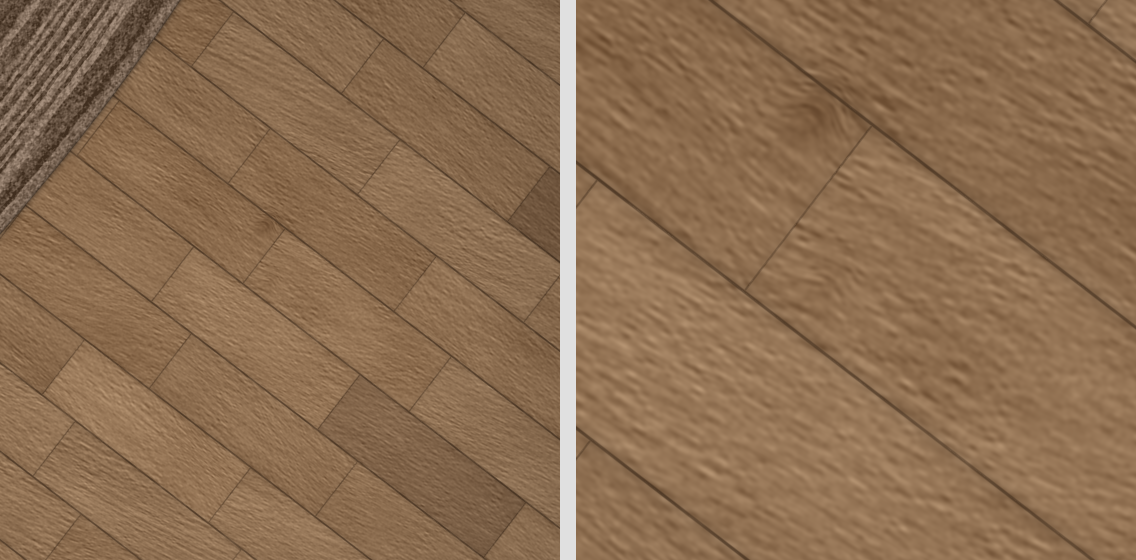
Left: the whole. Right: its middle third, enlarged.
A Shadertoy shader for this texture:

```glsl
// Diagonal staggered wood planks with a striped woven rug over the upper-left corner.

// End-joint position of each row, as a fraction of the plank length
const float STAGGER[12] = float[12](.40, .795, .562, .917, .395, .743,
                                    .45, .694, .308, .51, .802, .95);

float hash(vec2 p) {
    vec3 q = fract(p.xyx * vec3(.1031, .1030, .0973));
    q += dot(q, q.yzx + 33.33);
    return fract((q.x + q.y) * q.z);
}

float noise(vec2 p) {
    vec2 i = floor(p), f = fract(p);
    f = f * f * (3. - 2. * f);
    return mix(mix(hash(i), hash(i + vec2(1, 0)), f.x),
               mix(hash(i + vec2(0, 1)), hash(i + vec2(1, 1)), f.x), f.y);
}

float fbm(vec2 p) {
    float sum = 0., amp = .5;
    for (int i = 0; i < 4; i++) {
        sum += amp * noise(p);
        p = p * 2.03 + 17.3;
        amp *= .5;
    }
    return sum;
}

// Relief of the brushed pores, stretched along the grain
float pores(vec2 q) {
    return .55 * noise(q * vec2(75, 230)) + .45 * noise(q * vec2(150, 330) + 7.);
}

float spot(vec2 d, vec2 size) {
    d /= size;
    return exp(-dot(d, d));
}

// s: x along the planks, y across them
vec3 wood(vec2 s, float pixel) {
    vec2 size = vec2(.3743, .1253);
    vec2 cell = s / size - vec2(0, .094);
    float row = floor(cell.y);
    cell.x -= STAGGER[int(clamp(row + 5., 0., 11.))];
    vec2 id = floor(cell), f = fract(cell);
    float tint = hash(id + 41.), figure = hash(id + 83.);

    // Grain direction drifts from plank to plank and bends around knots
    float knot = spot(s - vec2(.622, .027), vec2(.016, .026))
               + .5 * spot(s - vec2(.688, .103), vec2(.014, .020));
    float tilt = (hash(id + 12.) - .25) * .32;
    vec2 q = mat2(cos(tilt), sin(tilt), -sin(tilt), cos(tilt)) * s + id * 3.7;
    q.y += .016 * (noise(q * vec2(6, 11)) - .5) + .010 * knot;

    // Cloudy tone, long streaks and growth rings
    float cloud = fbm(s * vec2(8, 13) + id * 5.) - .47;
    float streak = fbm(q * vec2(8, 95)) - .47;
    float rings = sin(q.y * 520. + 7. * noise(q * vec2(9, 24)));
    float tone = .47 + .26 * (tint - .5) + .38 * cloud + .4 * streak;
    tone += .22 * rings * smoothstep(.4, .9, figure) * noise(q * vec2(12, 30) + 4.);

    // Raking light over the pores
    float relief = pores(q) - pores(q + vec2(.0006, .0024));
    tone += .88 * relief * (.6 + .7 * noise(s * 17. + id));
    tone += .2 * (noise(s * 300.) - .5);

    vec3 col = mix(vec3(.455, .335, .225), vec3(.65, .525, .40), tone);
    col = mix(col, vec3(dot(col, vec3(.4, .4, .2))) * vec3(1.2, 1., .8), .18 * figure);
    if (id.x == 2. && mod(row, 4.) == 1.) col *= vec3(.88, .87, .87); // smoked planks
    col *= 1. - vec3(.15, .19, .24) * knot;

    // Dark long seams with a soft bevel, finer end joints
    vec2 gap = min(f, 1. - f) * size;
    float wear = .55 + .45 * noise(s * 45.);
    float seam = 1. - smoothstep(.0003, .0009 + pixel, gap.y);
    float joint = 1. - smoothstep(.0001, .0005 + pixel, gap.x);
    col *= 1. - .10 * exp(-gap.y / .004) - .05 * exp(-gap.x / .004);
    return mix(col, vec3(.25, .175, .11), max(seam * .78, joint * .5) * wear);
}

// d: distance inward from the rug border, along: position along the stripes
vec3 rug(float d, float along) {
    float x = d + .003 * (noise(vec2(along * 45., d * 60.)) - .5);
    float stripe = smoothstep(.25, .7, noise(vec2(x * 150., along * 3.5)));
    float dark = smoothstep(.020, .026, x) * (1. - smoothstep(.045, .054, x));
    dark = max(dark, .7 * smoothstep(.205, .225, x));
    float light = mix(.3 + .55 * stripe, .1 + .3 * stripe, dark);
    light = mix(.62, light, smoothstep(.014, .022, x));
    // Looped yarn
    float yarn = noise(vec2(d * 260., along * 190.)) - .5;
    float fleck = noise(vec2(d * 370., along * 320.) + 9.) - .5;
    light += .5 * yarn + .5 * fleck;
    vec3 col = mix(vec3(.25, .18, .12), vec3(.61, .525, .455), clamp(light, 0., 1.1));
    return col * (1. - .4 * exp(-d / .002));
}

void mainImage(out vec4 fragColor, in vec2 fragCoord) {
    vec2 p = fragCoord / iResolution.xy;
    p.y = 1. - p.y;
    float pixel = 1. / iResolution.y;
    vec2 s = vec2(dot(p, vec2(.792, .610)), dot(p, vec2(-.610, .792)));

    // Slightly bowed rug border
    float bow = (s.y - .068) / .264;
    float d = .255 + .009 * (1. - bow * bow) - s.x;

    vec3 floorCol = wood(s, pixel);
    floorCol *= 1.04 - .15 * smoothstep(.3, 1., length(p - vec2(.3, .62)));
    floorCol *= 1. - .35 * exp(-max(-d, 0.) / .004); // rug shadow
    vec3 col = mix(floorCol, rug(max(d, 0.), s.y), smoothstep(-pixel, pixel, d));
    fragColor = vec4(col, 1);
}
```
